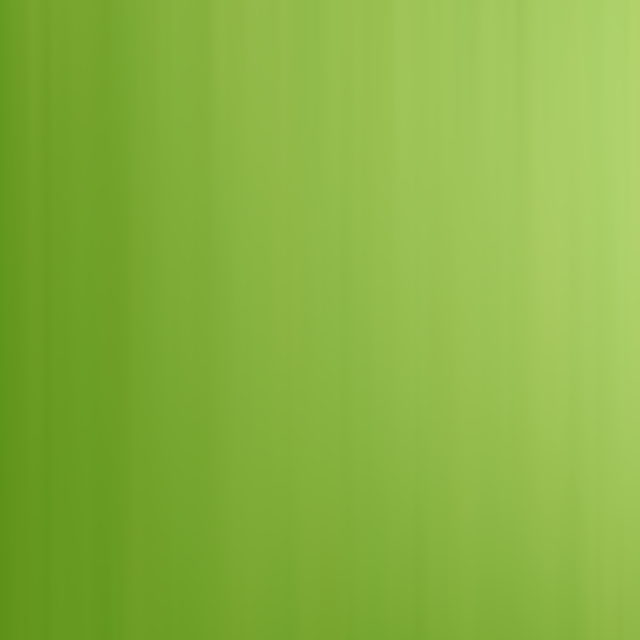
Reproduce this background procedurally as a WebGL 2 fragment shader.

```glsl
#version 300 es
precision highp float;
// Soft green backdrop, dark at the lower left and pale at the upper right.
// Smooth tone curves across three heights are blended into one field, then
// broad vertical streaks and fine grain columns are laid over it.
uniform vec2 u_resolution;
out vec4 fragColor;

const vec3 DEEP_GREEN = vec3(0.36, 0.57, 0.09);
const vec3 PALE_LIME = vec3(0.69, 0.82, 0.42);

// Streaks: centre, width, strength
const int STREAK_COUNT = 12;
const vec3 STREAKS[STREAK_COUNT] = vec3[](
  vec3(0.050, 0.011, 0.040), vec3(0.074, 0.008, -0.030),
  vec3(0.130, 0.014, 0.020), vec3(0.180, 0.050, -0.075),
  vec3(0.318, 0.018, -0.045), vec3(0.390, 0.050, 0.035),
  vec3(0.450, 0.012, 0.012), vec3(0.543, 0.012, -0.024),
  vec3(0.620, 0.018, 0.020), vec3(0.812, 0.010, -0.025),
  vec3(0.860, 0.025, 0.022), vec3(0.970, 0.018, 0.015));

float hash(vec2 p) {
  return fract(sin(dot(p, vec2(127.1, 311.7))) * 43758.5453);
}

float noise(vec2 p) {
  vec2 cell = floor(p);
  vec2 f = fract(p);
  f = f * f * (3.0 - 2.0 * f);
  float low = mix(hash(cell), hash(cell + vec2(1.0, 0.0)), f.x);
  float high = mix(hash(cell + vec2(0.0, 1.0)), hash(cell + 1.0), f.x);
  return mix(low, high, f.y);
}

// Cubic through four evenly spaced tones
float toneCurve(float x, vec4 tones) {
  float s = 3.0 * x;
  vec4 d = s - vec4(0.0, 1.0, 2.0, 3.0);
  vec4 weights = vec4(-d.y * d.z * d.w / 6.0, d.x * d.z * d.w / 2.0,
                      -d.x * d.y * d.w / 2.0, d.x * d.y * d.z / 6.0);
  return dot(weights, tones);
}

// Parabola through the bottom, middle and top tones
float baseTone(vec2 uv) {
  float bottom = toneCurve(uv.x, vec4(0.00, 0.25, 0.37, 0.61));
  float middle = toneCurve(uv.x, vec4(0.05, 0.45, 0.71, 0.97));
  float top = toneCurve(uv.x, vec4(0.18, 0.56, 0.77, 1.01));
  float y = uv.y;
  return bottom * (1.0 - y) * (1.0 - 2.0 * y)
       + middle * 4.0 * y * (1.0 - y) + top * y * (2.0 * y - 1.0);
}

float streakTone(vec2 uv) {
  float sum = 0.0;
  for (int i = 0; i < STREAK_COUNT; i++) {
    float d = (uv.x - STREAKS[i].x) / STREAKS[i].y;
    sum += STREAKS[i].z * exp(-d * d);
  }
  return sum * mix(0.4, 1.15, uv.y);
}

// Narrow columns that drift slowly along their length
float grain(vec2 uv, float columns) {
  return noise(vec2(uv.x * columns, uv.y * 2.0 + columns)) - 0.5;
}

void main() {
  vec2 uv = gl_FragCoord.xy / u_resolution;
  float tone = baseTone(uv) + streakTone(uv);
  tone += 0.045 * grain(uv, 38.0) + 0.028 * grain(uv, 95.0);
  vec3 color = mix(DEEP_GREEN, PALE_LIME, tone);

  // Slight olive tint in some columns
  color.r += 0.020 * grain(uv, 29.0);
  // Richer, less blue midtones
  color.b -= 0.05 * tone * (1.0 - tone);
  fragColor = vec4(clamp(color, 0.0, 1.0), 1.0);
}
```
